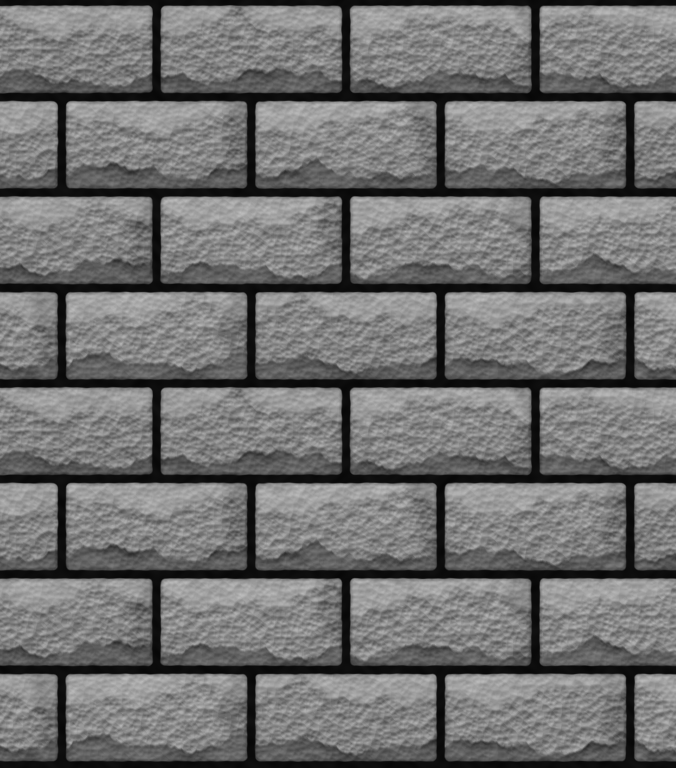
Reproduce this texture procedurally as a Shadertoy shader.

```glsl
// Running-bond wall of rough split-face grey stone blocks with dark recessed joints.

// Layout, in units of the canvas height
const vec2  BLOCK      = vec2(0.2467, 0.1243);  // block pitch
const vec2  ORIGIN     = vec2(0.0805, 0.0035);  // joint crossing near the lower left
const float JOINT_HALF = 0.0054;
const float CORNER     = 0.0060;
const float EDGE_SOFT  = 0.0013;
const float ROW_CYCLE  = 4.0;                   // rows before the blocks recur

// Stone relief
const float CHIP_FREQ  = 62.0;
const float GRAIN_FREQ = 150.0;
const float RELIEF     = 0.50;
const vec2  LIGHT_STEP = vec2(-0.0010, 0.0030);
const float RIDGE_Y    = 0.25;                  // broken lower ledge, in block heights
const float CROWN_Y    = 0.80;                  // lower limit of the smooth top face

// Tones
const float CROWN_TONE = 0.600;
const float FACE_TONE  = 0.520;
const float LEDGE_TONE = 0.385;
const float JOINT_TONE = 0.045;

vec2 hash2(vec2 p) {
    vec3 h = fract(p.xyx * vec3(0.1031, 0.1030, 0.0973));
    h += dot(h, h.yzx + 33.33);
    return fract((h.xx + h.yz) * h.zy);
}

// Distance to the nearest scattered point
float cellular(vec2 p) {
    vec2 cell = floor(p), f = fract(p);
    float nearest = 2.0;
    for (int y = -1; y <= 1; y++)
    for (int x = -1; x <= 1; x++) {
        vec2 o = vec2(x, y);
        vec2 d = o + hash2(cell + o) - f;
        nearest = min(nearest, dot(d, d));
    }
    return sqrt(nearest);
}

// Layered folded sines: a jagged profile with pointed crests
float jagged(float x, float seed) {
    float sum = 0.0, amp = 0.5, freq = 4.0;
    for (int i = 0; i < 5; i++) {
        sum += amp * (1.0 - 2.0 * abs(sin(x * freq + seed * freq * 9.0)));
        amp *= 0.5;
        freq *= 2.13;
    }
    return sum;
}

// Layered sines: broad soft mottling
float mottle(vec2 p) {
    vec2 w = p + 0.012 * sin(p.yx * 71.0);
    return 0.5 * sin(w.x * 53.0 + w.y * 31.0) * sin(w.y * 83.0 - w.x * 17.0)
         + 0.5 * sin(w.x * 127.0 - w.y * 61.0) * sin(w.y * 171.0 + w.x * 43.0);
}

float relief(vec2 p) {
    p.x *= 0.8;
    return 0.6 * cellular(p * CHIP_FREQ) + 0.4 * cellular(p * GRAIN_FREQ);
}

float roundBox(vec2 p, vec2 halfSize, float radius) {
    vec2 d = abs(p) - halfSize + radius;
    return length(max(d, 0.0)) + min(max(d.x, d.y), 0.0) - radius;
}

float stoneTone(vec2 uv, vec2 pos, vec2 rnd) {
    float ridge = RIDGE_Y + 0.05 * (rnd.x - 0.5) + 0.15 * jagged(uv.x, rnd.x);
    float crown = CROWN_Y + 0.22 * jagged(uv.x * 0.8, rnd.y + 3.0);
    float side  = 0.90 + 0.10 * jagged(uv.y * 0.6, rnd.x + 5.0);
    float drop  = ridge - uv.y;                 // depth below the ledge
    float ledge = smoothstep(-0.015, 0.025, drop);
    float top   = smoothstep(-0.07, 0.07, uv.y - crown);
    float flank = smoothstep(-0.02, 0.05, uv.x - side) * step(0.4, rnd.y);

    // Large faces
    float tone = mix(FACE_TONE, CROWN_TONE, top);
    tone += 0.07 * (uv.y - 0.5) - 0.09 * flank;
    tone = mix(tone, LEDGE_TONE, ledge);

    // Shadow under the ledge and a faint one under the crown
    float shadow = ledge * exp(-max(drop, 0.0) * 17.0);
    tone -= shadow * (0.12 + 0.08 * sin(uv.x * 11.0 + rnd.y * 40.0));
    float underCrown = (uv.y - crown + 0.06) / 0.05;
    tone -= 0.035 * exp(-underCrown * underCrown);

    // Chipped grain lit from above, calmer on the smooth parts
    float bump = relief(pos) - relief(pos + LIGHT_STEP);
    tone += RELIEF * bump * (1.0 - 0.5 * max(top, ledge));
    return tone + 0.035 * mottle(pos) + 0.04 * (rnd.y - 0.5);
}

void mainImage(out vec4 fragColor, in vec2 fragCoord) {
    vec2 p = fragCoord / iResolution.y;
    float pixel = 1.0 / iResolution.y;

    // Staggered block grid
    vec2 grid = (p - ORIGIN) / BLOCK;
    float row = floor(grid.y);
    grid.x += 0.5 * mod(row, 2.0);
    vec2 id = vec2(floor(grid.x), mod(row, ROW_CYCLE));
    vec2 rnd = hash2(id + 17.0);
    vec2 uv = fract(grid);
    vec2 local = (uv - 0.5) * BLOCK;
    vec2 pos = local + 5.0 * rnd + 3.0;

    // Slightly worn block outline
    float dist = roundBox(local, 0.5 * BLOCK - JOINT_HALF, CORNER) + 0.0007 * mottle(pos * 1.7);
    float soft = max(EDGE_SOFT, pixel);
    float stone = 1.0 - smoothstep(-soft, soft, dist);

    // Stone with a dimmed rim, over the joint
    float tone = stoneTone(uv, pos, rnd) * mix(0.80, 1.0, smoothstep(0.0, 0.005, -dist));
    float joint = JOINT_TONE + 0.02 * mottle(p * 1.3);
    fragColor = vec4(vec3(clamp(mix(joint, tone, stone), 0.0, 1.0)), 1.0);
}
```
